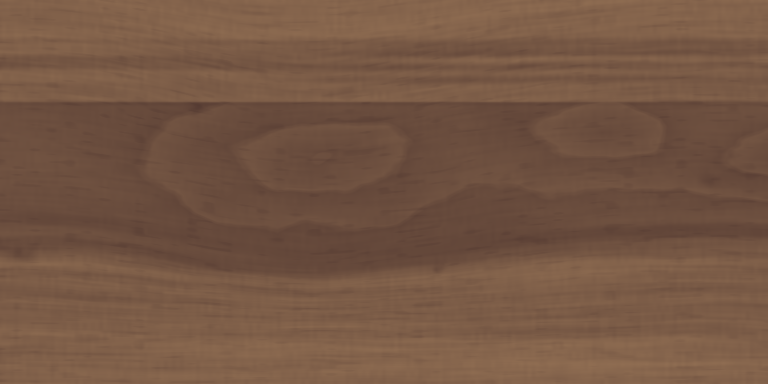
Reproduce this texture procedurally as a Shadertoy shader.

```glsl
// Walnut board: a dark plank with cathedral figure between paler, streaked wood.
// Stretched value noise gives the grain; warped distances to a few "eyes" give
// the stepped growth rings, and a sagging coordinate bends the bands below them.

float hash(vec2 p) {
    return fract(sin(dot(p, vec2(127.1, 311.7))) * 43758.5453);
}

float noise(vec2 p) {
    vec2 i = floor(p), f = fract(p);
    f = f * f * (3.0 - 2.0 * f);
    return mix(mix(hash(i), hash(i + vec2(1, 0)), f.x),
               mix(hash(i + vec2(0, 1)), hash(i + vec2(1, 1)), f.x), f.y);
}

float fbm(vec2 p) {
    float sum = 0.0, amp = 0.5;
    for (int i = 0; i < 4; i++) {
        sum += amp * noise(p);
        p = p * 2.03 + 17.3;
        amp *= 0.5;
    }
    return sum / 0.9375;
}

float smoothMin(float a, float b, float k) {
    float h = max(k - abs(a - b), 0.0) / k;
    return min(a, b) - 0.25 * h * h * k;
}

// Flattened distance to the centre of a ring system
float eye(vec2 p, vec2 centre) {
    return length((p - centre) * vec2(1.0, 2.4));
}

// Growth rings: each brightens outward, then drops to a shadow past its rim
float rings(vec2 p) {
    vec2 q = p + 0.07 * (vec2(fbm(p * vec2(4, 6)), fbm(p * vec2(3, 5) + 40.0)) - 0.5);
    float d = smoothMin(eye(q, vec2(0.83, 0.585)), eye(q, vec2(1.55, 0.65)) + 0.03, 0.14);
    d = smoothMin(d, eye(q, vec2(2.03, 0.62)) + 0.08, 0.1);
    d += 0.13 * (fbm(p * vec2(5, 9) + 7.0) - 0.5);
    d += 0.05 * abs(noise(p * vec2(9, 14) + 3.0) - 0.5);
    float s = fract(max(d, 0.0) / 0.225);
    float rim = s * s * s * smoothstep(1.0, 0.92, s);
    float shade = exp(-5.0 * s) * smoothstep(0.0, 0.07, s);
    return (0.17 * rim - 0.13 * shade) * smoothstep(0.72, 0.42, d);
}

// Small dark knot with a ragged outline
float knot(vec2 p, vec2 centre, float size) {
    vec2 q = (p - centre) * vec2(0.75, 1.0) + 0.02 * (fbm(p * 30.0) - 0.5);
    return exp(-dot(q, q) / (size * size));
}

void mainImage(out vec4 fragColor, in vec2 fragCoord) {
    vec2 p = fragCoord / iResolution.y;
    float wave = fbm(p * vec2(1.6, 4.0)) - 0.5;
    float sag = 0.085 * exp(-pow((p.x - 0.8) / 0.42, 2.0));
    float v = p.y + sag * smoothstep(0.1, 0.36, p.y) + 0.05 * wave;

    // Zones, from the bottom edge to the top
    float upper = smoothstep(0.731, 0.737, p.y);
    float topStrip = smoothstep(0.885, 0.91, p.y + 0.01 * wave);
    float lower = smoothstep(0.41, 0.32, v);
    float heart = (1.0 - upper) * (1.0 - lower);

    // Dark central plank
    float tone = 0.29 + 0.16 * (fbm(p * vec2(2.5, 7.0) + 11.0) - 0.5);
    tone += 0.05 * smoothstep(0.4, 0.0, p.x);
    tone += rings(p) * heart;

    // Paler wood below, crossed by long thin streaks
    float streak = fbm(vec2(p.x * 1.3, v * 38.0));
    float pale = 0.62 + 0.17 * smoothstep(0.22, 0.0, p.y) + 0.5 * (streak - 0.5);
    tone = mix(tone, pale, lower);

    // Sagging dark bands at the border of the two
    float band = noise(vec2(p.x * 0.9 + 5.0, v * 30.0));
    band = smoothstep(0.35, 0.8, band) - 0.3;
    tone -= 0.26 * band * exp(-pow((v - 0.375) / 0.065, 2.0)) * (1.0 - upper);

    // Straight-grained plank above the seam, with a light top strip
    float lines = noise(vec2(p.x * 0.7, p.y * 58.0 + 0.7 * wave));
    float lined = 0.56 + 0.42 * (lines - 0.5) + 0.25 * (streak - 0.5);
    float light = 0.77 + 0.3 * (streak - 0.5);
    tone = mix(tone, mix(lined, light, topStrip), upper);
    tone -= 0.1 * exp(-pow((p.y - 0.729) / 0.005, 2.0));

    // Knots
    tone -= 0.28 * knot(p, vec2(0.06, 0.335), 0.022);
    tone -= 0.22 * knot(p, vec2(0.52, 0.722), 0.015);
    tone -= 0.25 * knot(p, vec2(1.145, 0.302), 0.010);
    tone -= 0.18 * knot(p, vec2(1.85, 0.53), 0.018);

    // Fine fibres, short pores and faint cross-grain flecks
    float fibre = noise(vec2(p.x * 9.0, v * 120.0)) - 0.5;
    float pore = smoothstep(0.68, 0.95, noise(vec2(p.x * 22.0, v * 105.0) + 60.0));
    float fleck = noise(p * vec2(95.0, 40.0)) - 0.5;
    tone += mix(0.13, 0.07, heart) * fibre - 0.1 * pore;
    tone += mix(0.09, 0.045, heart) * fleck;

    vec3 darkWalnut = vec3(0.35, 0.245, 0.205);
    vec3 paleWalnut = vec3(0.57, 0.435, 0.325);
    fragColor = vec4(mix(darkWalnut, paleWalnut, clamp(tone, -0.15, 1.1)), 1.0);
}
```
